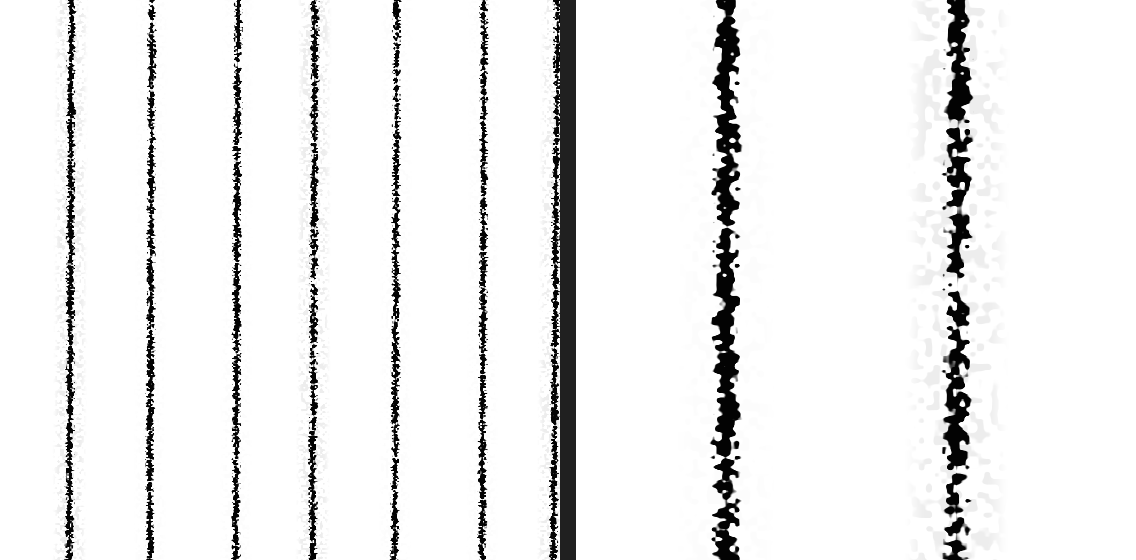
Left, the full canvas; right, a detail of the centre.
Reproduce this pattern procedurally as a Shadertoy shader.

```glsl
// Seven thin, nearly vertical ink lines with ragged, grainy edges on white.
// Each line is a distance band whose edge is displaced by fine value noise;
// every third line also carries a faint halo of pale grey specks.

float hash(vec2 p) {
    vec3 q = fract(p.xyx * vec3(0.1031, 0.1030, 0.0973));
    q += dot(q, q.yzx + 33.33);
    return fract((q.x + q.y) * q.z);
}

float valueNoise(vec2 p) {
    vec2 cell = floor(p);
    vec2 f = smoothstep(0.0, 1.0, fract(p));
    float low = mix(hash(cell), hash(cell + vec2(1.0, 0.0)), f.x);
    float high = mix(hash(cell + vec2(0.0, 1.0)), hash(cell + vec2(1.0)), f.x);
    return mix(low, high, f.y);
}

void mainImage(out vec4 fragColor, in vec2 fragCoord) {
    vec2 uv = fragCoord / iResolution.xy;
    float soft = 0.0007 + 0.4 / iResolution.y;

    // Fine grain eats into the edges; slow noise varies the weight
    float grain = valueNoise(uv * vec2(270.0, 350.0)) - 0.5;
    float specks = valueNoise(uv * vec2(230.0, 250.0) + 71.0);

    // Small sideways offsets from even spacing
    float drift[7] = float[7](0.0, -0.001, 0.008, 0.001, 0.003, 0.0145, -0.0027);

    float ink = 0.0;
    float halo = 0.0;
    for (int i = 0; i < 7; i++) {
        float id = float(i);
        float lean = (i == 6 ? 0.008 : 0.0042) * uv.y;
        float wobble = 0.0012 * (valueNoise(vec2(id * 7.0, uv.y * 40.0)) - 0.5);
        float dist = abs(uv.x - (0.1237 + 0.1445 * id + drift[i] + lean + wobble));

        // Ragged core
        float weight = 0.0043 + 0.0012 * (valueNoise(vec2(id * 13.0 + 5.0, uv.y * 22.0)) - 0.5);
        float edge = weight - dist + 0.0105 * grain;
        ink = max(ink, smoothstep(-soft, soft, edge) * (1.0 - smoothstep(0.008, 0.01, dist)));

        // Pale specks around every third line
        float strength = i % 3 == 0 ? 1.0 : 0.15;
        halo = max(halo, strength * (1.0 - smoothstep(0.018, 0.032, dist)));
    }

    float paper = 1.0 - 0.07 * halo * smoothstep(0.53, 0.7, specks);
    fragColor = vec4(vec3(mix(paper, 0.01, ink)), 1.0);
}
```
